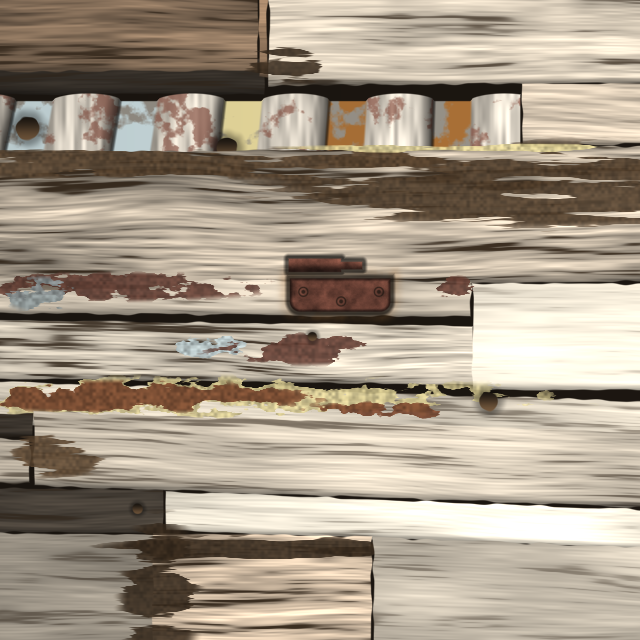
Reproduce this texture procedurally as a Shadertoy shader.

```glsl
const float EDGE = .0014, WOBBLE = .004;
const float LO = -.1, HI = 1.1; // beyond the canvas
const vec2 STREAK = vec2(7, 75), FLAKE = vec2(28, 60);
const vec3 GAP = vec3(.1, .08, .06);
const vec3 CRACK = vec3(.21, .16, .11);
const vec3 PALE = vec3(1, .97, .9);
const vec3 WARM = vec3(1, .77, .57);
const vec3 MAROON = vec3(.36, .22, .18);
const vec3 RED = vec3(.43, .24, .15);
const vec3 CREAM = vec3(.8, .75, .54);
const vec3 BLUE = vec3(.7, .76, .77);
const vec3 RUST = vec3(.62, .41, .2);
const vec3 TIN = vec3(.79, .76, .71);

vec3 col = GAP;
vec2 p; // position, measured downward from the top

float hash(vec2 v) { return fract(sin(dot(v, vec2(127.1, 311.7))) * 43758.5453); }

float noise(vec2 v) {
    vec2 i = floor(v), f = fract(v), e = vec2(1, 0);
    f = f * f * (3. - 2. * f);
    return mix(mix(hash(i), hash(i + e), f.x),
               mix(hash(i + e.yx), hash(i + e.xx), f.x), f.y);
}

float fbm(vec2 v) {
    float sum = 0., amp = .53;
    for (int i = 0; i < 4; i++) {
        sum += amp * noise(v);
        v = v * 2.1 + 7.3;
        amp *= .5;
    }
    return sum;
}

float boxDist(vec2 v, vec2 lo, vec2 hi) {
    vec2 d = abs(v - .5 * (lo + hi)) - .5 * (hi - lo);
    return length(max(d, 0.)) + min(max(d.x, d.y), 0.);
}

float cover(float d) { return smoothstep(EDGE, -EDGE, d); }

float grain(vec2 v) {
    v.y += .014 * noise(v * vec2(5, 14));
    return .38 * noise(v * vec2(3, 48)) + .37 * noise(v * vec2(9, 150))
         + .25 * noise(v * vec2(24, 390));
}

void plank(float x0, float y0, float x1, float y1,
           float slope, float light, float warmth, float contrast) {
    vec2 v = p - vec2(0, slope * p.x);
    float d = boxDist(v, vec2(x0, y0), vec2(x1, y1)) + WOBBLE * (noise(v * 45.) - .3);
    if (d > EDGE) return;
    vec2 q = v + 9. * vec2(x0, y0) + y1;
    float g = grain(q);
    vec3 wood = light * mix(PALE, WARM, warmth);
    wood *= 1. + 1.5 * contrast * (g - .47) + .3 * (noise(q * vec2(5, 13)) - .5);
    wood = mix(wood, CRACK, contrast * smoothstep(.4, .22, g));
    wood *= mix(.6, 1., smoothstep(0., .014, y1 - v.y));
    col = mix(col, wood, cover(d));
}

// ragged elliptical patch
void patchOf(float x, float y, float rx, float ry, vec3 tint, vec2 scale) {
    float inside = 1. - length((p - vec2(x, y)) / vec2(rx, ry));
    float m = smoothstep(0., .12, min(inside, .5) + 2.4 * (fbm(p * scale) - .5));
    m *= smoothstep(-.5, 0., inside);
    col = mix(col, tint * (.8 + .4 * noise(p * 190.)), .88 * m);
}

void hole(float x, float y, float r) {
    float d = length(p - vec2(x, y)) - r + .2 * r * noise(p * 90.);
    col *= 1. - .35 * smoothstep(r, 0., d);
    col = mix(col, mix(GAP, CRACK * 2., smoothstep(-r, r, p.y - y)), cover(d));
}

void corrugated() {
    float slant = .26 * (.8 - p.x) * (p.y - .15);
    float u = (p.x - .082 + slant) / .163, f = fract(u);
    float ridge = smoothstep(0., .03, f) * smoothstep(.67, .64, f);
    float bulge = max(0., sin(f * 4.7));
    float top = .158 - .012 * ridge * sqrt(bulge);
    float worn = fbm(p * 38.);
    vec3 valley = mix(BLUE, CREAM, smoothstep(.28, .36, p.x)) * 1.07;
    valley = mix(valley, RUST, smoothstep(.46, .5, p.x));
    valley = mix(valley, TIN * .7, smoothstep(.5, .68, worn));
    vec3 face = TIN * (.82 + .32 * bulge) * (.75 + .4 * noise(p * vec2(160, 22)));
    face = mix(face, MAROON * 1.4, .7 * smoothstep(.55, .68, worn));
    face *= 1. - .55 * smoothstep(.5, .66, f);
    vec3 metal = mix(valley, face, ridge);
    metal *= 1. - .5 * smoothstep(.025, 0., abs(f - .66));
    col = mix(col, metal, cover(boxDist(p, vec2(LO, top), vec2(.813, .238))));
    hole(.043, .2, .02);
    hole(.355, .232, .018);
}

void hinge() {
    float r = .016;
    float plate = boxDist(p, vec2(.453, .42) + r, vec2(.61, .487) - r) - r;
    plate = max(plate, .435 - p.y);
    float tube = min(boxDist(p, vec2(.451, .404), vec2(.533, .425)),
                     boxDist(p, vec2(.53, .409), vec2(.566, .421)));
    col = mix(col, RUST, .5 * smoothstep(.025, 0., plate) * fbm(p * 40.));
    col *= 1. - .65 * smoothstep(.01, .003, min(plate, tube));
    vec3 iron = MAROON * (.65 + .8 * fbm(p * 85.));
    col = mix(col, iron * mix(.4, 1., smoothstep(0., .006, -plate)), cover(plate));
    col = mix(col, iron * mix(1.25, .4, smoothstep(.407, .424, p.y)), cover(tube));
    for (int i = 0; i < 3; i++) { // screws
        float d = length(p - vec2(.474 + .059 * float(i), i == 1 ? .471 : .456));
        col = mix(col, GAP, .7 * max(cover(abs(d - .007) - .001), cover(d - .003)));
    }
}

void mainImage(out vec4 fragColor, in vec2 fragCoord) {
    p = fragCoord / iResolution.xy;
    p.y = 1. - p.y;
    // upper boards and metal strip
    plank(LO, .09, .413, .148, 0., .22, .4, .5);
    plank(LO, LO, .404, .112, 0., .48, .7, .8);
    plank(.404, LO, .418, .12, 0., .6, .8, .4);
    plank(.42, LO, HI, .138, -.008, .73, .14, .65);
    patchOf(.46, .1, .06, .025, CRACK, STREAK);
    corrugated();
    plank(.815, .13, HI, .226, 0., .72, .22, .7);
    // heavy beam
    plank(LO, .238, HI, .45, -.01, .62, .2, .95);
    patchOf(.85, .29, .36, .055, CRACK * 1.3, STREAK);
    patchOf(.25, .255, .5, .02, CRACK * 1.5, STREAK);
    patchOf(.76, .232, .25, .006, CREAM, STREAK);
    // middle boards with flaking paint
    plank(LO, .434, .737, .49, .008, .76, .14, .4);
    plank(LO, .499, .74, .592, .013, .85, .1, .8);
    plank(.738, .443, HI, .61, 0., .88, .04, .2);
    plank(LO, .596, HI, .665, .03, .8, .08, .35);
    patchOf(.16, .448, .22, .018, MAROON, FLAKE);
    patchOf(.71, .45, .03, .015, MAROON, FLAKE);
    patchOf(.065, .46, .05, .022, BLUE * .75, FLAKE);
    patchOf(.34, .542, .07, .016, BLUE, FLAKE);
    patchOf(.48, .545, .13, .02, MAROON, FLAKE);
    patchOf(.32, .622, .45, .027, CREAM, FLAKE);
    patchOf(.2, .62, .25, .02, RED, FLAKE);
    patchOf(.6, .642, .1, .012, RED, FLAKE);
    // lower boards
    plank(LO, .645, .053, .685, 0., .28, .4, .5);
    plank(LO, .685, .048, .756, 0., .78, .14, .5);
    plank(.052, .64, HI, .758, .035, .81, .13, .45);
    patchOf(.09, .71, .06, .03, CRACK * 1.7, STREAK);
    plank(LO, .762, .256, .832, .01, .29, .35, .6);
    plank(LO, .832, .245, HI, .01, .6, .12, .4);
    plank(.258, .756, HI, .819, .04, .94, .02, .35);
    plank(.238, .827, .581, HI, .02, .72, .35, .95);
    patchOf(.4, .858, .2, .018, CRACK, STREAK);
    patchOf(.25, .93, .05, .1, CRACK, STREAK);
    plank(.583, .819, HI, HI, .035, .71, .1, .3);
    // knots, nail and hardware
    hole(.764, .627, .016);
    hole(.215, .795, .009);
    hole(.488, .526, .008);
    hinge();
    fragColor = vec4(min(col * (.97 + .13 * p.x), 1.), 1);
}
```
